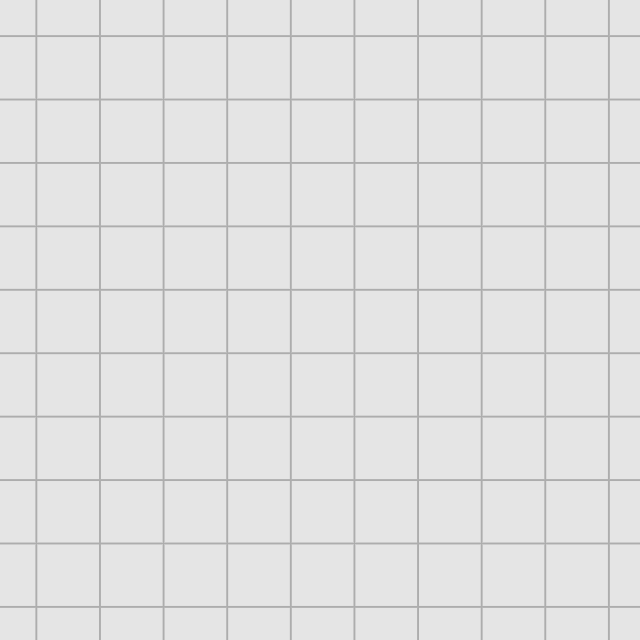
Write a Shadertoy shader that draws this pattern.

```glsl
// Thin grey square grid on a pale grey ground.

// Distance to the nearest vertical (x) and horizontal (y) grid line
vec2 gridDistance(vec2 p, vec2 spacing, vec2 origin) {
    vec2 cell = (p - origin) / spacing;
    return abs(fract(cell + 0.5) - 0.5) * spacing;
}

void mainImage(out vec4 fragColor, in vec2 fragCoord) {
    vec2 uv = fragCoord / iResolution.xy;
    vec2 pixel = 1.0 / iResolution.xy;

    // Slightly over ten cells each way, cut off at the borders
    vec2 d = gridDistance(uv, vec2(0.0994, 0.0991), vec2(0.0568, 0.0517));

    // Line coverage, smoothed over one pixel
    float halfWidth = 0.0015;
    vec2 coverage = clamp((halfWidth - d) / pixel + 0.5, 0.0, 1.0);
    float line = max(coverage.x, coverage.y);

    vec3 ground = vec3(0.898);
    vec3 lineColor = vec3(0.68);
    fragColor = vec4(mix(ground, lineColor, line), 1.0);
}
```
